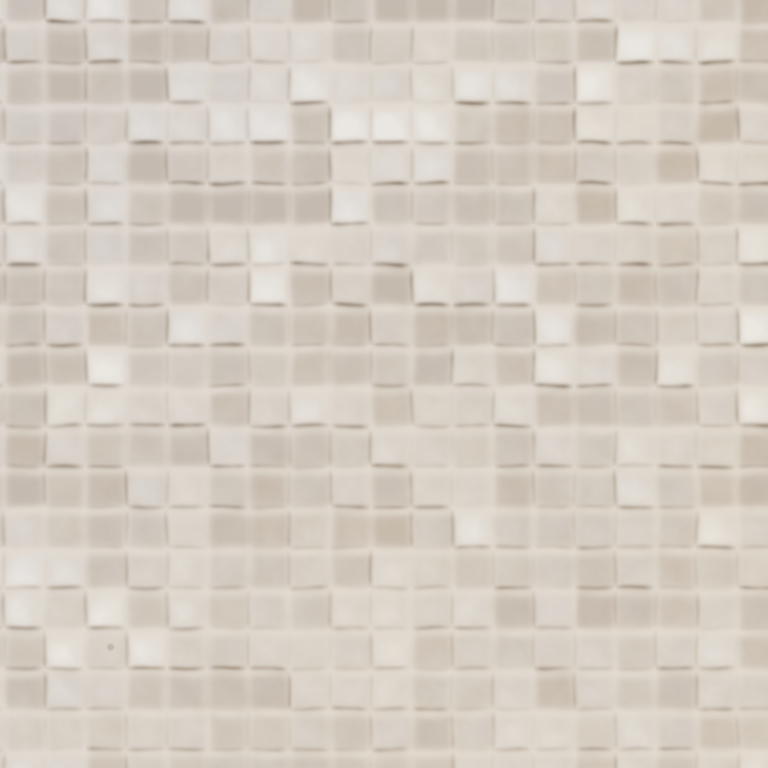
Write a Shadertoy shader that draws this texture.

```glsl
// Cream mosaic of small square stone tiles with pale rounded rims, standing out at uneven depths.

#define GRID vec2(18.85, 19.0)      // tiles across and down
#define PHASE vec2(0.11, 0.446)     // grid offset, in tiles
#define WOBBLE 0.06                 // bending of the joints, in tiles
#define JOINT 0.060                 // half width of a shadow line, in tiles
#define SHADOW_SIDE 0.42            // strength of shadows left of raised tiles
#define SHADOW_BELOW 0.62           // strength of shadows under raised tiles
#define RECESSED vec3(0.772, 0.728, 0.678)
#define RAISED vec3(0.900, 0.884, 0.860)
#define RIM vec3(0.890, 0.860, 0.822)
#define SHADE vec3(0.610, 0.552, 0.485)

vec2 hash2(vec2 p) {
    vec3 q = fract(p.xyx * vec3(0.1031, 0.1030, 0.0973));
    q += dot(q, q.yzx + 33.33);
    return fract((q.xx + q.yz) * q.zy);
}

// Gradient noise, about -0.7 to 0.7
float noise(vec2 p) {
    vec2 i = floor(p), f = fract(p);
    vec2 u = f * f * f * (f * (f * 6.0 - 15.0) + 10.0);
    vec4 corner;
    for (int k = 0; k < 4; k++) {
        vec2 o = vec2(k & 1, k >> 1);
        float angle = 6.2832 * hash2(i + o + 71.0).x;
        corner[k] = dot(vec2(cos(angle), sin(angle)), f - o);
    }
    return mix(mix(corner.x, corner.y, u.x), mix(corner.z, corner.w, u.x), u.y);
}

// How far a tile stands out of the wall, 0 to 1; neighbours tend to agree
float tileHeight(vec2 id) {
    float h = 0.08 + 0.78 * hash2(id + 13.0).x;
    return clamp(h + 0.50 * noise(id * 0.31 + 3.7), 0.0, 1.0);
}

// Soft line across a joint
float ridge(float d, float width) {
    return exp(-d * d / (width * width));
}

// Fades a line near both ends of a tile side
float ends(float t) {
    return smoothstep(-0.08, 0.22, t) * smoothstep(1.04, 0.68, t);
}

void mainImage(out vec4 fragColor, in vec2 fragCoord) {
    vec2 uv = fragCoord / iResolution.xy;
    vec2 p = uv * GRID - PHASE;
    p += WOBBLE * vec2(noise(p * 0.9 + 5.3), noise(p * 1.1 + 41.7));

    vec2 id = floor(p), f = fract(p);
    vec2 joint = floor(p + 0.5), g = p - joint;
    vec2 trait = hash2(id + 57.0);
    float contrast = mix(0.75, 1.08, smoothstep(0.0, 0.8, uv.y));

    // The four tiles that meet at the nearest corner
    float lowerLeft = tileHeight(joint - 1.0);
    float lowerRight = tileHeight(joint - vec2(0.0, 1.0));
    float upperLeft = tileHeight(joint - vec2(1.0, 0.0));
    float upperRight = tileHeight(joint);
    float sideStep = g.y > 0.0 ? upperRight - upperLeft : lowerRight - lowerLeft;
    float levelStep = g.x > 0.0 ? upperRight - lowerRight : upperLeft - lowerLeft;

    // Tile face: tones melt together at the joints, raised tiles glow at the lip
    vec2 melt = smoothstep(vec2(-0.15, -0.13), vec2(0.11, 0.07), g);
    float relief = mix(mix(lowerLeft, lowerRight, melt.x),
                       mix(upperLeft, upperRight, melt.x), melt.y);
    float tone = 0.46 + (relief - 0.5) * contrast;
    vec2 bulge = sin(3.14159 * f);
    float lip = max(relief - 0.35, 0.0) * bulge.x * bulge.y;
    tone += lip * (0.30 - 1.1 * dot(vec2(0.5, 0.6), f - 0.5));
    tone += 0.16 * noise(p * 1.6 + 9.0) + 0.06 * noise(p * 5.0);
    vec3 color = mix(RECESSED, RAISED, clamp(tone, 0.0, 1.15));
    color += (trait.y - 0.5) * bulge.x * bulge.y * vec3(0.008, 0.0, -0.018);

    // Pale rounded rims: broad along the top of each row, narrow on the sides
    float top = ridge(g.y + 0.08, 0.15) * (0.80 + 0.4 * noise(p * 1.3 + 17.0));
    float seam = ridge(g.x + 0.01, 0.12) * (0.50 + 0.4 * noise(p * 1.2 + 31.0));
    float rim = 1.0 - (1.0 - 0.92 * clamp(top, 0.0, 1.0)) * (1.0 - seam);
    color = mix(color, RIM, rim);

    // Shadows to the left of and beneath raised tiles
    float side = smoothstep(-0.28, 0.55, sideStep) * ends(f.y);
    float below = smoothstep(-0.36, 0.50, levelStep) * ends(f.x);
    side *= 0.9 + 0.6 * noise(p * 1.5 + 63.0);
    below *= 0.9 + 0.7 * noise(p * 1.7 + 23.0);
    float sideShade = ridge(g.x + 0.01, JOINT) + 0.20 * ridge(g.x + 0.06, 0.12);
    float belowShade = ridge(g.y - 0.02, JOINT) + 0.20 * ridge(g.y + 0.02, 0.12);
    color = mix(color, SHADE, SHADOW_SIDE * contrast * side * sideShade);
    color = mix(color, SHADE, SHADOW_BELOW * contrast * below * belowShade);

    // Broad tint: cool at the upper left, warm to the right
    float warmth = uv.x - uv.y + 0.6 * noise(uv * 3.0 + 2.0);
    color += warmth * vec3(0.005, 0.0, -0.011);

    // Rare brown specks near the lower left
    float rare = step(0.93, hash2(id + 91.0).x) * smoothstep(0.45, 0.1, length(uv));
    float speck = smoothstep(0.12, 0.04, length(f - 0.2 - 0.6 * trait));
    color = mix(color, SHADE, 0.5 * rare * speck);

    fragColor = vec4(clamp(color, 0.0, 1.0), 1.0);
}
```
